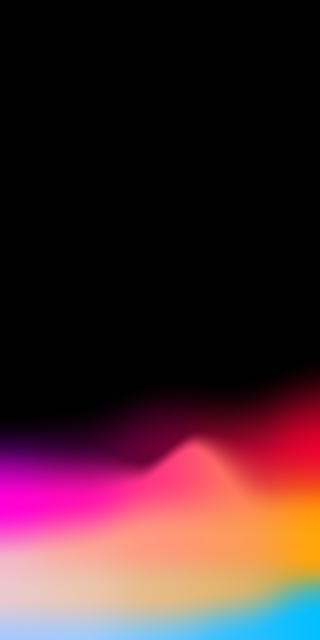
Reproduce this background procedurally as a Shadertoy shader.

```glsl
// Soft aurora of magenta, peach, orange and sky blue rising into black.
#define SPREAD 40.0        // sharpness of the horizontal colour blend
#define RIDGE_BASE 0.262   // height of the glow at the left
#define RIDGE_RISE 0.050   // lift of the crest
#define RIDGE_FALL 0.070   // drop to the right of the crest

// Smooth blend of five evenly spaced stops; rgb is colour, w is edge height.
vec4 across(float x, vec4 a, vec4 b, vec4 c, vec4 d, vec4 e) {
    vec4 stops[5] = vec4[5](a, b, c, d, e);
    vec4 sum = vec4(0.0);
    float total = 0.0;
    for (int i = 0; i < 5; i++) {
        float dist = x - float(i) * 0.25;
        float weight = exp(-SPREAD * dist * dist);
        sum += stops[i] * weight;
        total += weight;
    }
    return sum / total;
}

// Lays a colour over everything below its edge, with a soft border.
vec3 cover(vec3 under, vec4 layer, float y, float softness) {
    float amount = 1.0 - smoothstep(layer.w - softness, layer.w + softness, y);
    return mix(under, layer.rgb, amount);
}

void mainImage(out vec4 fragColor, in vec2 fragCoord) {
    vec2 uv = fragCoord / iResolution.xy;
    float x = uv.x, y = uv.y;
    vec3 color = vec3(0.0);

    // Dim haze: violet, wine, crimson
    vec4 haze = across(x,
        vec4(0.40, 0.00, 0.50, 0.305), vec4(0.28, 0.00, 0.24, 0.315),
        vec4(0.43, 0.00, 0.21, 0.355), vec4(0.75, 0.03, 0.20, 0.335),
        vec4(0.93, 0.00, 0.19, 0.372));
    color = cover(color, haze, y, mix(0.045, 0.080, x));

    // Bright body with a crisp crest right of the centre
    vec4 body = across(x,
        vec4(1.00, 0.00, 0.85, 0.0), vec4(1.00, 0.05, 0.70, 0.0),
        vec4(1.00, 0.22, 0.50, 0.0), vec4(1.00, 0.47, 0.36, 0.0),
        vec4(1.00, 0.56, 0.00, 0.0));
    body.w = RIDGE_BASE + RIDGE_RISE * smoothstep(0.43, 0.62, x)
           - RIDGE_FALL * smoothstep(0.60, 0.85, x);
    float crestSoftness = 0.045 - 0.030 * smoothstep(0.25, 0.50, x)
                        + 0.050 * smoothstep(0.58, 0.85, x);
    color = cover(color, body, y, crestSoftness);

    // Peach and amber band
    vec4 peach = across(x,
        vec4(0.96, 0.71, 0.80, 0.162), vec4(0.99, 0.65, 0.59, 0.178),
        vec4(1.00, 0.59, 0.49, 0.210), vec4(0.98, 0.61, 0.36, 0.205),
        vec4(1.00, 0.65, 0.01, 0.200));
    color = cover(color, peach, y, 0.045);

    // Pale sand
    vec4 sand = across(x,
        vec4(0.92, 0.79, 0.81, 0.110), vec4(0.92, 0.78, 0.70, 0.115),
        vec4(0.90, 0.73, 0.52, 0.115), vec4(0.88, 0.71, 0.43, 0.110),
        vec4(0.55, 0.68, 0.38, 0.095));
    color = cover(color, sand, y, 0.038);

    // Sky blue along the bottom
    vec4 sky = across(x,
        vec4(0.65, 0.78, 1.00, 0.033), vec4(0.63, 0.80, 1.00, 0.033),
        vec4(0.43, 0.78, 1.00, 0.030), vec4(0.18, 0.75, 1.00, 0.042),
        vec4(0.00, 0.75, 1.00, 0.080));
    color = cover(color, sky, y, 0.040);

    fragColor = vec4(color, 1.0);
}
```
